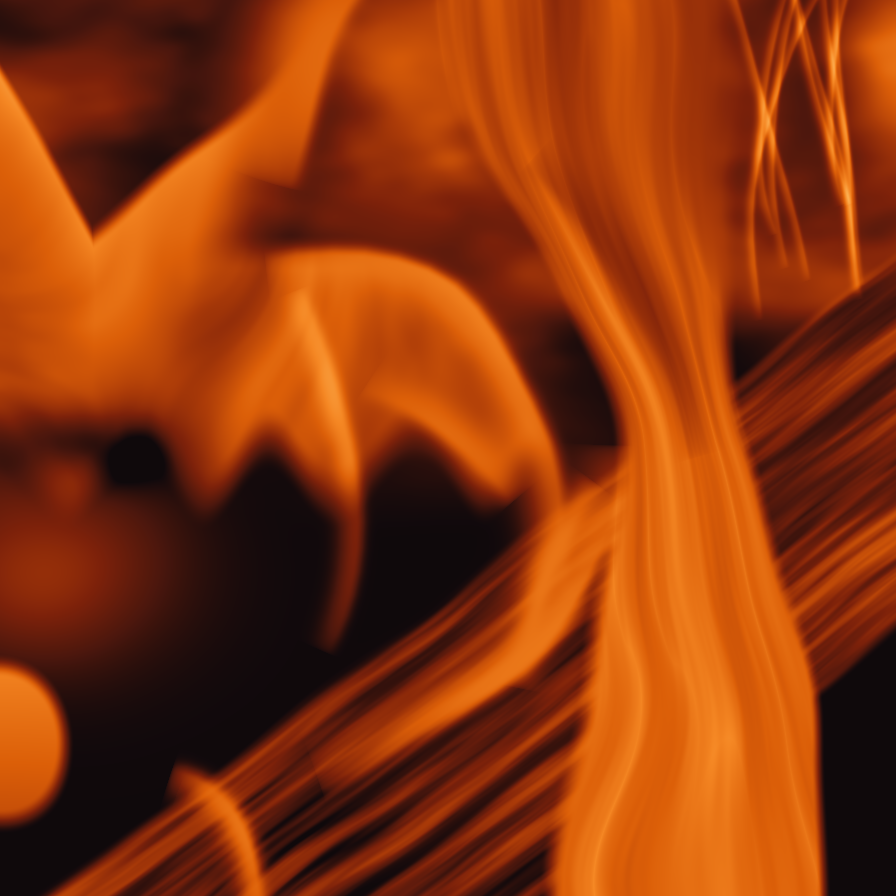
A WebGL 1 fragment shader for this texture:

```glsl
precision highp float;
// Close view of a wood fire: a tall flame column, curling licks and a charred log.
// Each layer raises or lowers one heat value, built from warped noise and tapered
// curves; a colour ramp then turns heat into soot, ember red, orange and yellow.
uniform vec2 u_resolution;

float hash(vec2 p) {
  p = fract(p * vec2(0.1031, 0.1137));
  p += dot(p, p.yx + 33.33);
  return fract((p.x + p.y) * p.x * 7.31);
}

float noise(vec2 p) {
  vec2 cell = floor(p), f = fract(p);
  f = f * f * (3.0 - 2.0 * f);
  return mix(mix(hash(cell), hash(cell + vec2(1, 0)), f.x),
             mix(hash(cell + vec2(0, 1)), hash(cell + 1.0), f.x), f.y);
}

float fbm(vec2 p) {
  float sum = 0.0, gain = 0.53;
  for (int i = 0; i < 4; i++) {
    sum += gain * noise(p);
    p = mat2(1.9, 0.3, -0.3, 1.9) * p + 17.0;
    gain *= 0.5;
  }
  return sum;
}

// Tapered glow along a quadratic curve, with its own softness on each side.
float strand(vec2 p, vec2 a, vec2 b, vec2 c, float leftWidth, float rightWidth) {
  float best = 9.0, along = 0.0, side = 1.0;
  vec2 from = a;
  for (int i = 1; i <= 14; i++) {
    float t = float(i) / 14.0;
    vec2 to = mix(mix(a, b, t), mix(b, c, t), t);
    vec2 dir = to - from, rel = p - from;
    float k = clamp(dot(rel, dir) / dot(dir, dir), 0.0, 1.0);
    float d = length(rel - dir * k);
    if (d < best) {
      best = d;
      along = (float(i) - 1.0 + k) / 14.0;
      side = dir.x * rel.y - dir.y * rel.x;
    }
    from = to;
  }
  float w = best / (side > 0.0 ? leftWidth : rightWidth);
  return exp(-w * w) * sqrt(max(0.0, 4.0 * along * (1.0 - along)));
}

float blob(vec2 p, vec2 center, vec2 radius) {
  vec2 q = (p - center) / radius;
  return exp(-dot(q, q));
}

float logHeat(vec2 p, float heat) {
  float u = dot(p, vec2(0.8, 0.6)), v = dot(p, vec2(-0.6, 0.8));
  v += 0.012 * noise(vec2(u * 7.0, v * 5.0));
  float grain = fbm(vec2(u * 3.5, v * 48.0));
  float fine = noise(vec2(u * 7.0, v * 150.0));
  float wood = 0.02 + 0.62 * smoothstep(0.2, 0.85, grain) + 0.13 * (fine - 0.5);
  wood += 0.12 * smoothstep(0.4, 0.9, p.x);
  float mask = smoothstep(-0.04, -0.025, v) - smoothstep(-0.045, -0.015, v + 0.0)
             * 0.0;
  mask = smoothstep(-0.365, -0.345, v) * smoothstep(-0.02, -0.04, v);
  return mix(heat, wood, mask);
}

float leftFlameHeat(vec2 p, float heat) {
  float flow = fbm(p * vec2(7.0, 5.0) + 2.5 * noise(p * 4.0));
  float notch = 0.74 + max(2.1 * (0.1 - p.x), 0.85 * (p.x - 0.1));
  float depth = notch - p.y;
  float bottom = 0.485 + 0.09 * (noise(vec2(p.x * 13.0, 4.0)) - 0.5);
  float floorMask = smoothstep(bottom - 0.03, bottom + 0.045, p.y);
  float wing = smoothstep(-0.008, 0.02, depth) * floorMask
             * smoothstep(0.34, 0.2, p.x - 0.3 * (p.y - 0.74));
  heat = mix(heat, 0.42 + 0.48 * flow + 0.34 * exp(-max(depth, 0.0) * 11.0), wing);
  float over = max(p.x - 0.37, 0.0);
  float archTop = 0.73 - 4.0 * over * over;
  float arch = smoothstep(-0.015, 0.03, archTop - p.y) * floorMask
             * smoothstep(0.12, 0.3, p.x);
  return mix(heat, 0.43 + 0.55 * flow, arch);
}

float columnHeat(vec2 p, float heat) {
  float left = 0.615 + 0.07 * smoothstep(0.0, 0.45, p.y) - 0.19 * smoothstep(0.5, 1.0, p.y);
  float right = 0.915 - 0.11 * smoothstep(0.2, 0.65, p.y) + 0.02 * smoothstep(0.7, 1.0, p.y);
  float across = (p.x - left) / (right - left);
  float bend = across + 0.35 * noise(p * vec2(3.0, 4.0)) + 0.25 * p.y;
  float streaks = fbm(vec2(bend * 8.0, p.y * 1.8));
  float thread = pow(1.0 - abs(2.0 * noise(vec2(bend * 9.0, p.y * 2.2 + 5.0)) - 1.0), 5.0);
  float fire = 0.62 + 0.42 * streaks + 0.1 * thread - 0.24 * smoothstep(0.45, 1.0, p.y);
  fire += 0.13 * exp(-abs(across) * 14.0);
  fire -= 0.22 * strand(p, vec2(0.6, 0.82), vec2(0.73, 0.7), vec2(0.77, 0.48), 0.03, 0.012);
  float soft = 0.01 + 0.04 * smoothstep(0.5, 1.0, p.y);
  float mask = smoothstep(-0.01, 0.02, p.x - left) * smoothstep(-0.008, soft, right - p.x);
  return mix(heat, fire, mask);
}

vec3 fireColor(float heat) {
  float h = heat * 5.0;
  vec3 c = mix(vec3(0.06, 0.035, 0.045), vec3(0.30, 0.09, 0.05), clamp(h, 0.0, 1.0));
  c = mix(c, vec3(0.49, 0.13, 0.04), clamp(h - 1.0, 0.0, 1.0));
  c = mix(c, vec3(0.67, 0.23, 0.03), clamp(h - 2.0, 0.0, 1.0));
  c = mix(c, vec3(0.86, 0.37, 0.03), clamp(h - 3.0, 0.0, 1.0));
  c = mix(c, vec3(0.96, 0.53, 0.14), clamp(h - 4.0, 0.0, 1.0));
  return mix(c, vec3(1.0, 0.74, 0.38), clamp((h - 5.0) * 0.7, 0.0, 1.0));
}

void main() {
  vec2 uv = gl_FragCoord.xy / u_resolution;
  vec2 p = uv + 0.025 * (vec2(noise(uv * 6.0), noise(uv * 6.0 + 31.0)) - 0.5);
  // Smoky background, darker in the hollow and at the lower right
  float heat = 0.65 * smoothstep(0.2, 0.95, fbm(p * vec2(4.0, 7.0))) * smoothstep(0.4, 0.65, p.y);
  heat += 0.3 * blob(p, vec2(0.46, 0.84), vec2(0.14, 0.13));
  heat += 0.5 * blob(p, vec2(0.05, 0.37), vec2(0.14, 0.1));
  heat += 0.7 * blob(p, vec2(1.0, 0.93), vec2(0.07, 0.12));
  heat = logHeat(uv, heat);
  heat = leftFlameHeat(p, heat);
  heat -= 0.6 * blob(p, vec2(0.1, 0.51), vec2(0.08, 0.04));
  // Curling licks
  heat = mix(heat, 0.95, strand(p, vec2(0.3, 0.71), vec2(0.57, 0.77), vec2(0.64, 0.34), 0.012, 0.035));
  heat = mix(heat, 0.9, strand(p, vec2(0.66, 0.46), vec2(0.62, 0.4), vec2(0.58, 0.23), 0.018, 0.022));
  heat = mix(heat, 0.92, strand(p, vec2(0.69, 0.5), vec2(0.69, 0.25), vec2(0.36, 0.13), 0.014, 0.045));
  heat = mix(heat, 0.85, strand(p, vec2(0.41, 0.57), vec2(0.5, 0.52), vec2(0.57, 0.44), 0.025, 0.012));
  heat = mix(heat, 0.85, strand(p, vec2(0.44, 1.05), vec2(0.35, 0.95), vec2(0.32, 0.8), 0.012, 0.08));
  heat = mix(heat, 0.9, strand(p, vec2(0.2, 0.15), vec2(0.3, 0.12), vec2(0.3, -0.06), 0.012, 0.025));
  heat += 0.4 * strand(p, vec2(0.34, 0.68), vec2(0.45, 0.42), vec2(0.37, 0.28), 0.009, 0.018);
  float lick = length((p - vec2(-0.01, 0.175)) / vec2(0.085, 0.095));
  heat = mix(heat, 0.8 + 1.6 * (p.y - 0.15), smoothstep(1.1, 0.8, lick));
  heat = columnHeat(p, heat);
  // Fine sparks trailing at the upper right
  for (int i = 0; i < 9; i++) {
    float k = float(i) * 7.0;
    vec2 top = vec2(0.78 + 0.22 * hash(vec2(k, 2.0)), 1.05);
    vec2 tip = vec2(0.82 + 0.16 * hash(vec2(k, 5.0)), 0.62 + 0.16 * hash(vec2(k, 9.0)));
    heat += 0.35 * strand(p, top, vec2(tip.x - 0.04, 0.87), tip, 0.003, 0.007);
  }
  gl_FragColor = vec4(fireColor(heat), 1.0);
}
```
